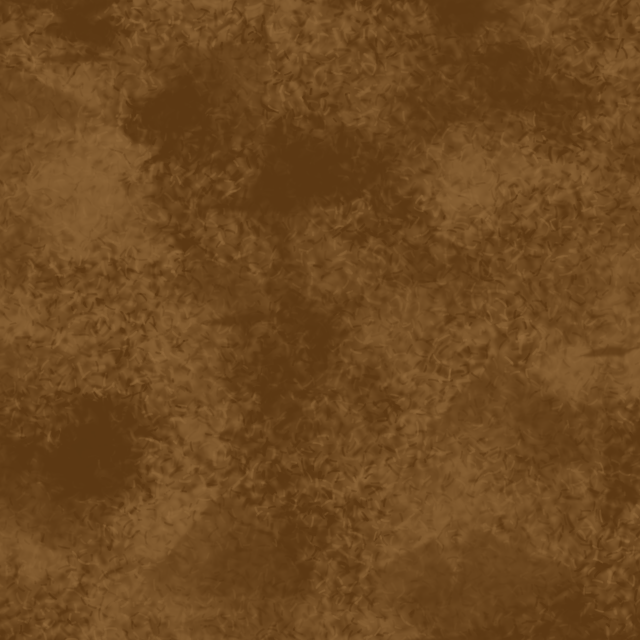
Reproduce this texture procedurally as a Shadertoy shader.

```glsl
#define DARK_BROWN vec3(0.358, 0.218, 0.073)
#define LIGHT_TAN vec3(0.555, 0.398, 0.218)
#define BASE_TONE 0.325
#define CLOUD_SCALE 7.0
#define CLOUD_GAIN 1.75
#define FIBRE_SCALE 58.0
#define FIBRE_GAIN 0.32
#define SPECK_SCALE 105.0
#define SPECK_GAIN 0.62
#define PATCH_GRID 4.0
#define PATCH_OPACITY 0.6

float hash(vec2 p) {
    vec3 q = fract(vec3(p.xyx) * 0.1031);
    q += dot(q, q.yzx + 33.33);
    return fract((q.x + q.y) * q.z);
}

vec2 hash2(vec2 p) {
    return vec2(hash(p + 17.3), hash(p + 71.9));
}

mat2 rotation(float angle) {
    float c = cos(angle), s = sin(angle);
    return mat2(c, -s, s, c);
}

float noise(vec2 p) {
    vec2 cell = floor(p), f = fract(p);
    f = f * f * (3.0 - 2.0 * f);
    float low = mix(hash(cell), hash(cell + vec2(1, 0)), f.x);
    float high = mix(hash(cell + vec2(0, 1)), hash(cell + vec2(1, 1)), f.x);
    return mix(low, high, f.y);
}

float fbm(vec2 p) {
    float sum = 0.0, weight = 0.508;
    for (int i = 0; i < 6; i++) {
        sum += weight * noise(p);
        p = rotation(0.65) * p * 2.03 + 11.7;
        weight *= 0.5;
    }
    return sum;
}

// Short light and dark strokes, one per cell, at random angles
float fibres(vec2 p) {
    vec2 cell = floor(p);
    float sum = 0.0;
    for (int y = -1; y <= 1; y++)
    for (int x = -1; x <= 1; x++) {
        vec2 id = cell + vec2(x, y);
        vec2 q = rotation(6.283 * hash(id + 5.1)) * (p - id - hash2(id));
        float halfLength = mix(0.15, 0.72, hash(id + 9.4));
        q.y += 0.2 * q.x * q.x;
        q.x = max(abs(q.x) - halfLength, 0.0);
        sum += smoothstep(0.25, 0.02, length(q)) * (2.0 * hash(id + 3.7) - 1.0);
    }
    return sum;
}

// Flat wedges (x) and thin near-level streaks (y), as coverage
vec2 patches(vec2 uv) {
    vec2 cell = floor(uv * PATCH_GRID);
    vec2 cover = vec2(0.0);
    for (int y = -1; y <= 1; y++)
    for (int x = -1; x <= 1; x++) {
        vec2 id = cell + vec2(x, y);
        vec2 offset = uv - (id + hash2(id + 40.0)) / PATCH_GRID;

        vec2 q = rotation(1.6 * (hash(id + 23.0) - 0.5)) * offset;
        float size = mix(0.05, 0.1, hash(id + 31.0));
        float wedge = max(abs(q.x) * 0.75 + q.y * 0.65, -q.y * 0.9);
        float body = smoothstep(size, size - 0.012, wedge);
        body *= smoothstep(-1.1 * size, 0.1 * size, q.y);
        cover.x = max(cover.x, body * step(hash(id + 57.0), 0.4));

        vec2 s = offset - 0.3 * (hash2(id + 83.0) - 0.5);
        s = rotation(0.3 * (hash(id + 63.0) - 0.5)) * s;
        float reach = mix(0.04, 0.11, hash(id + 77.0));
        float taper = 0.007 * (1.0 - smoothstep(0.2, 1.0, abs(s.x) / reach));
        float streak = smoothstep(taper + 0.004, taper - 0.004, abs(s.y));
        streak *= smoothstep(reach, reach * 0.7, abs(s.x));
        cover.y = max(cover.y, streak * step(hash(id + 91.0), 0.3));
    }
    return cover;
}

void mainImage(out vec4 fragColor, in vec2 fragCoord) {
    vec2 uv = fragCoord / min(iResolution.x, iResolution.y);

    // Broad mottled clouds with ragged borders
    vec2 ragged = vec2(noise(uv * 38.0), noise(uv * 38.0 + 50.0)) - 0.5;
    float tone = BASE_TONE + CLOUD_GAIN * (fbm(uv * CLOUD_SCALE + 0.3 * ragged + 3.0) - 0.5);

    // Translucent wedges and dark streaks
    vec2 cover = patches(uv + 0.006 * ragged);
    tone = mix(tone, 0.19, PATCH_OPACITY * cover.x);
    tone = mix(tone, 0.02, 0.7 * cover.y);

    // Crossing fibres and fine specks, quieter in the shadows
    vec2 bent = uv + 0.005 * ragged;
    float grain = FIBRE_GAIN * (fibres(bent * FIBRE_SCALE) + fibres(bent * FIBRE_SCALE * 1.5 + 30.0));
    grain += SPECK_GAIN * (noise(rotation(0.5) * bent * SPECK_SCALE) - 0.5);
    float strength = mix(0.75, 1.2, smoothstep(0.25, 0.7, noise(uv * 9.0 + 20.0)));
    strength *= mix(0.4, 1.0, smoothstep(-0.05, 0.3, tone));
    strength *= mix(1.0, 0.75, smoothstep(0.45, 0.8, tone));
    tone += grain * strength * (1.0 - 0.6 * max(cover.x, cover.y));

    // Soft floor in the shadows and soft ceiling in the lights
    tone = 0.5 * (tone + sqrt(tone * tone + 0.006));
    tone -= 0.5 * max(tone - 0.75, 0.0);
    fragColor = vec4(mix(DARK_BROWN, LIGHT_TAN, min(tone, 1.0)), 1.0);
}
```
